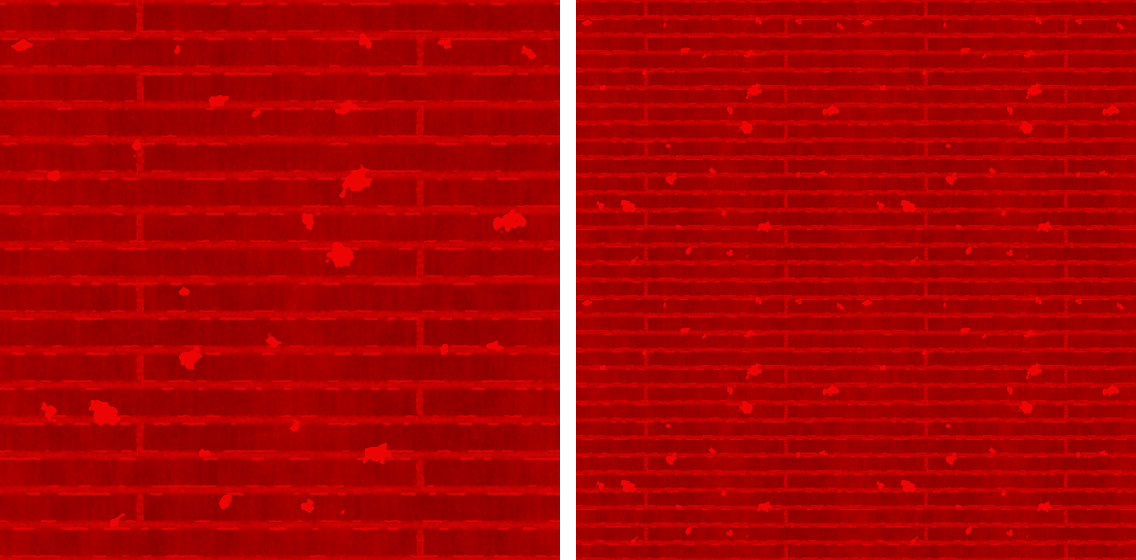
Left: one tile. Right: repeated 2 by 2.
Give the GLSL for this texture, as a Shadertoy shader.

```glsl
// Worn red wall of long thin bricks in running bond, with chipped paint and broken bright joint edges.

const float ROWS = 16.0;         // courses of bricks, one brick long each
const float CHIP_CELLS = 7.0;    // scatter grid for the chips
const float BED_HALF = 0.0068;   // half width of the horizontal joints
const float HEAD_HALF = 0.0050;  // half width of the vertical joints
const float BRICK_TONE = 0.613;
const float MORTAR_TONE = 0.755;
const float EDGE_TONE = 0.88;
const float CHIP_TONE = 0.92;

vec2 hash2(vec2 p) {
    uvec2 q = uvec2(ivec2(p)) * 1664525u + 1013904223u;
    for (int i = 0; i < 2; i++) {
        q.x += q.y * 1664525u;
        q.y += q.x * 1664525u;
        q ^= q >> 16u;
    }
    return vec2(q) / 4294967295.0;
}

float cornerSlope(vec2 cell, vec2 offset, vec2 period) {
    float angle = 6.28318 * hash2(mod(cell, period)).x;
    return dot(vec2(cos(angle), sin(angle)), offset);
}

// Gradient noise that wraps after "period" cells
float noise(vec2 p, vec2 period) {
    vec2 i = floor(p), f = p - i;
    vec2 u = f * f * f * (f * (f * 6.0 - 15.0) + 10.0);
    vec2 e = vec2(1.0, 0.0);
    float low = mix(cornerSlope(i, f, period), cornerSlope(i + e.xy, f - e.xy, period), u.x);
    float high = mix(cornerSlope(i + e.yx, f - e.yx, period), cornerSlope(i + e.xx, f - e.xx, period), u.x);
    return mix(low, high, u.y);
}

float tiledNoise(vec2 uv, vec2 cells) {
    return noise(uv * cells, cells);
}

// Soft-edged band around zero
float band(float d, float halfWidth, float soft) {
    return 1.0 - smoothstep(halfWidth - soft, halfWidth + soft, abs(d));
}

// Line of irregular dashes; each id gets its own rhythm
float brokenLine(float along, float cells, float id, float d, float halfWidth, float px) {
    float rhythm = noise(vec2(along * cells, id + 0.5), vec2(cells, 32.0));
    float present = smoothstep(0.03, 0.16, rhythm);
    return present * band(d, halfWidth * present, px);
}

// Scattered blobs: positive inside, in units of the scatter grid
float chipField(vec2 uv) {
    vec2 p = uv * CHIP_CELLS, cell = floor(p);
    float field = -1.0;
    for (int y = -1; y <= 1; y++)
    for (int x = -1; x <= 1; x++) {
        vec2 id = cell + vec2(x, y);
        vec2 key = mod(id, CHIP_CELLS);
        vec2 center = id + 0.15 + 0.7 * hash2(key + 31.0);
        vec2 kind = hash2(key + 77.0);
        float radius = kind.x < 0.55 ? mix(0.02, 0.15, kind.y * kind.y) : -0.4;
        field = max(field, radius - length((p - center) * vec2(0.8, 1.1)));
    }
    return field;
}

// Stains, vertical streaks and grain on the brick faces
float brickTone(vec2 uv, float row) {
    float tone = BRICK_TONE + 0.016 * cos(12.56637 * (uv.x - 0.05));
    tone += 0.05 * tiledNoise(uv, vec2(14.0, 2.0));
    tone += 0.05 * tiledNoise(uv, vec2(90.0, 10.0));
    tone += 0.05 * tiledNoise(uv, vec2(20.0, 24.0));
    tone += 0.05 * tiledNoise(uv, vec2(170.0, 110.0));
    return tone + 0.02 * (hash2(vec2(row, 9.0)).x - 0.5);
}

// Faint hairline cracks inside a few patches
float cracks(vec2 uv, float px) {
    float path = tiledNoise(uv, vec2(18.0)) + 0.35 * tiledNoise(uv, vec2(52.0));
    float patchMask = smoothstep(0.18, 0.4, tiledNoise(uv, vec2(9.0, 11.0)));
    return patchMask * band(path, 0.012, 15.0 * px);
}

void mainImage(out vec4 fragColor, in vec2 fragCoord) {
    vec2 uv = fragCoord / iResolution.xy;
    float px = 1.0 / iResolution.y;

    // Joint layout
    float row = floor(uv.y * ROWS);
    float line = round(uv.y * ROWS);
    float bed = uv.y - line / ROWS;
    float head = uv.x - (mod(row, 2.0) < 0.5 ? 0.75 : 0.25);
    head -= round(head);
    float wobble = 0.0022 * tiledNoise(uv, vec2(110.0, 128.0));
    float bedDist = abs(bed) - BED_HALF + wobble;
    float headDist = abs(head) - HEAD_HALF + wobble;
    float jointDist = min(bedDist, headDist);

    // Brick faces, slightly lighter toward the joints
    float tone = brickTone(uv, row);
    tone += 0.045 * exp(-max(jointDist, 0.0) / 0.003);
    tone += 0.09 * cracks(uv, px);

    // Mortar
    float mortar = MORTAR_TONE + 0.07 * tiledNoise(uv, vec2(24.0, 64.0))
                 + 0.06 * tiledNoise(uv, vec2(130.0)) + 0.025 * cos(bed * 480.0);
    tone = mix(tone, mortar, 1.0 - smoothstep(-0.0022, 0.0012 + px, jointDist));

    // Broken bright edges of the joints
    float above = step(0.0, bed);
    float bedEdge = brokenLine(uv.x, 34.0, mod(line, ROWS) * 2.0 + above, bedDist,
                               mix(0.0021, 0.0013, above), px);
    float headEdge = brokenLine(uv.y, 80.0, step(0.0, head), headDist, 0.0014, px);
    tone = mix(tone, EDGE_TONE, max(bedEdge, 0.7 * headEdge));

    // Chipped paint with ragged outlines
    float chip = chipField(uv) + 0.17 * tiledNoise(uv, vec2(30.0)) + 0.10 * tiledNoise(uv, vec2(84.0));
    tone = mix(tone, CHIP_TONE, smoothstep(-7.0 * px, 7.0 * px, chip));

    float warmth = 0.014 * smoothstep(0.66, 0.9, tone);
    fragColor = vec4(tone, warmth, warmth, 1.0);
}
```
